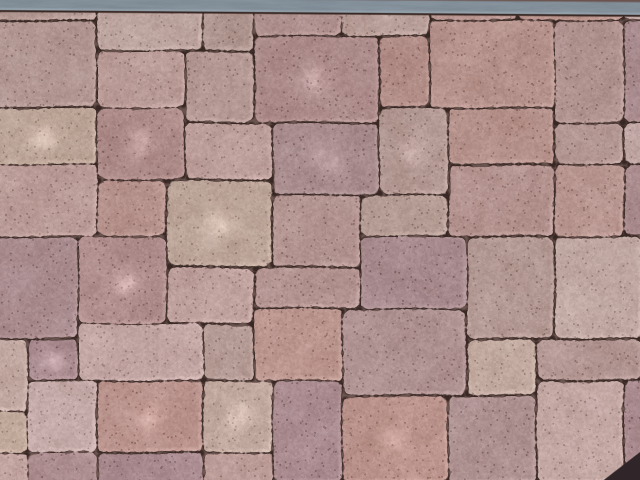
A Shadertoy shader for this texture:

```glsl
const vec2 CELL = vec2(0.183, 0.150);
const vec3 MAUVE = vec3(0.645, 0.530, 0.550);
const vec3 TAN = vec3(0.735, 0.645, 0.590);
const vec3 SALMON = vec3(0.715, 0.565, 0.535);
const vec3 PALE = vec3(0.760, 0.660, 0.655);
const vec3 JOINT_DARK = vec3(0.22, 0.155, 0.14);
const vec3 JOINT_DUST = vec3(0.42, 0.33, 0.31);
const vec3 RAIL = vec3(0.51, 0.56, 0.60);
const vec3 SHADE = vec3(0.19, 0.15, 0.16);

float hash(vec2 p) {
    vec3 q = fract(p.xyx * vec3(0.1031, 0.1030, 0.0973));
    q += dot(q, q.yzx + 33.33);
    return fract((q.x + q.y) * q.z);
}

// Nearest feature point: x = distance, y = random value of that point
vec2 cellular(vec2 p) {
    vec2 base = floor(p), nearest = vec2(9.0, 0.0);
    for (int y = -1; y <= 1; y++)
    for (int x = -1; x <= 1; x++) {
        vec2 c = base + vec2(x, y);
        vec2 point = c + vec2(hash(c), hash(c + 57.3));
        float d = length(point - p);
        if (d < nearest.x) nearest = vec2(d, hash(c + 19.7));
    }
    return nearest;
}

float layeredSines(vec2 p) {
    float sum = 0.0, amp = 0.5;
    for (int i = 0; i < 5; i++) {
        sum += amp * sin(p.x + 1.6 * sin(0.8 * p.y)) * cos(p.y + sin(1.3 * p.x));
        p = mat2(1.2, 1.6, -1.6, 1.2) * p + 1.7;
        amp *= 0.65;
    }
    return sum;
}

// Random rectangles: cells alternate between an upright and a level cut
bool isUpright(vec2 cell) { return mod(cell.x + cell.y, 2.0) < 0.5; }

float cut(vec2 cell) { return 0.5 + 0.21 * (floor(3.0 * hash(cell + 7.0)) - 1.0); }

vec2 stoneId(vec2 q) {
    vec2 c = floor(q), f = q - c;
    vec2 axis = isUpright(c) ? vec2(1, 0) : vec2(0, 1);
    float side = step(cut(c), dot(f, axis));
    vec2 neighbour = c + axis * (2.0 * side - 1.0);
    float end = step(cut(neighbour), dot(f, 1.0 - axis));
    return c + axis * side + (1.0 - axis) * end;
}

// Left, bottom, right, top
vec4 stoneBounds(vec2 id) {
    float a = cut(id), b = cut(id - 1.0) - 1.0;
    float c = cut(id - vec2(0, 1)), d = cut(id - vec2(1, 0));
    vec4 offsets = isUpright(id) ? vec4(b, c - 1.0, a, d) : vec4(d - 1.0, b, c, a);
    return id.xyxy + offsets;
}

float roundedBox(vec2 p, vec2 halfSize, float radius) {
    vec2 q = abs(p) - halfSize + radius;
    return length(max(q, 0.0)) + min(max(q.x, q.y), 0.0) - radius;
}

vec3 stoneSurface(vec2 p, vec2 local, vec2 id) {
    float warmth = smoothstep(0.05, 0.95, hash(id + 3.1));
    float tone = smoothstep(0.05, 0.95, hash(id + 8.6));
    vec3 col = mix(mix(MAUVE, TAN, tone), mix(SALMON, PALE, tone), warmth);
    vec2 own = p + 9.0 * hash(id + 4.4);
    float mottle = layeredSines(own * 26.0);
    col += mottle * vec3(0.030, 0.034, 0.036);
    col += 0.022 * layeredSines(own * 140.0);
    col += 0.05 * (cellular(own * 210.0).y - 0.5);
    // Small dark pits
    vec2 pit = cellular(own * 85.0);
    col -= 0.14 * smoothstep(0.26, 0.08, pit.x) * step(0.72, pit.y);
    // Pale bloom on a few stones
    float bloom = exp(-dot(local, local) * 1400.0) * step(0.76, hash(id + 6.2));
    return col + bloom * (0.10 + 0.08 * mottle);
}

vec3 paving(vec2 p, float blur) {
    vec2 bent = p + 0.0012 * vec2(sin(p.y * 31.0), sin(p.x * 27.0 + 1.0));
    vec2 id = stoneId(bent / CELL);
    vec4 bounds = stoneBounds(id);
    vec2 local = bent - 0.5 * (bounds.xy + bounds.zw) * CELL;
    vec2 halfSize = 0.5 * (bounds.zw - bounds.xy) * CELL;
    float gap = mix(0.0006, 0.0026, hash(id + 2.2));
    float radius = mix(0.008, 0.017, hash(id + 5.5));
    float d = roundedBox(local - vec2(-0.0004, 0.0005), halfSize - gap, radius);
    float chips = cellular(p * 75.0).x;
    d += 0.0045 * (chips - 0.38) + 0.0008 * layeredSines(p * 190.0);

    vec3 stone = stoneSurface(p, local, id);
    // Worn rim, brighter toward the lower right
    vec2 facing = local / halfSize;
    float rim = smoothstep(-0.010, -0.003, d);
    stone += rim * (0.025 + 0.045 * clamp(0.5 * (facing.x - facing.y), -0.5, 1.0));
    vec3 joint = mix(JOINT_DARK, JOINT_DUST, smoothstep(0.3, 0.9, chips));
    return mix(stone, joint, smoothstep(-blur, blur, d));
}

void mainImage(out vec4 fragColor, in vec2 fragCoord) {
    vec2 p = fragCoord / iResolution.y;
    float aspect = iResolution.x / iResolution.y;
    float blur = max(0.0015, 0.8 / iResolution.y);
    vec3 col = paving(p + vec2(3.0, 5.0), blur);
    col *= 1.02 - 0.04 * p.y;

    // Blue-grey rail along the top, with its shadow
    float rail = 1.0 - p.y - 0.021 - 0.010 * p.x / aspect;
    col = mix(JOINT_DARK, col, smoothstep(0.002, 0.006, rail));
    vec3 metal = RAIL + 0.025 * layeredSines(p * vec2(18.0, 160.0));
    metal += 0.06 * smoothstep(-0.007, -0.002, rail);
    metal = mix(metal, JOINT_DUST, smoothstep(-0.024, -0.029, rail));
    col = mix(metal, col, smoothstep(-blur, blur, rail));

    // Cast shade in the lower right corner
    float shade = (aspect - p.x) * 0.61 + p.y * 0.79 - 0.046;
    col = mix(SHADE, col, smoothstep(-blur, blur, shade));
    fragColor = vec4(clamp(col, 0.0, 1.0), 1.0);
}
```
